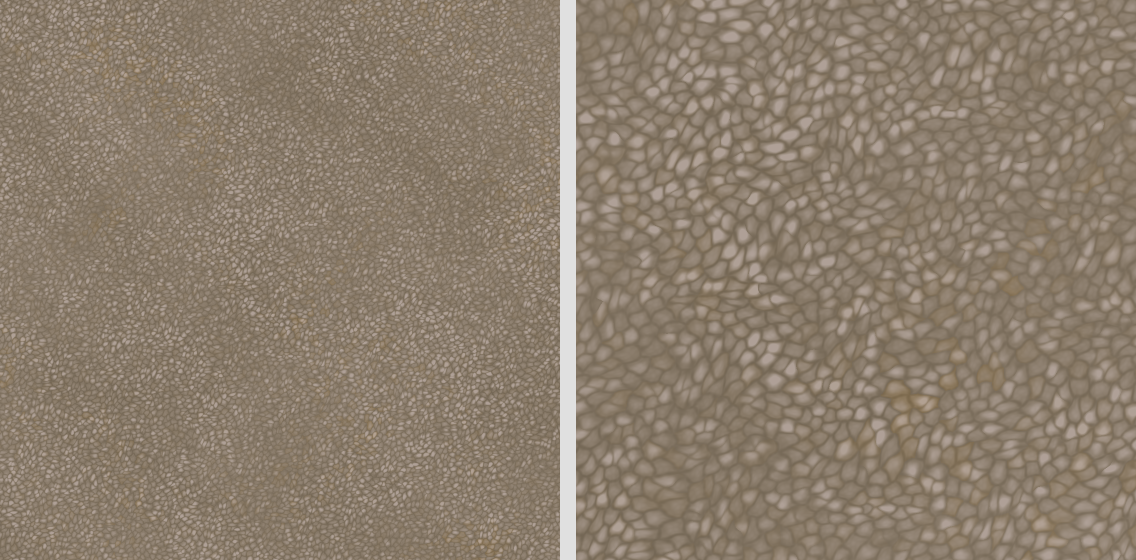
Left, the full canvas; right, a detail of the centre.
A Shadertoy shader for this texture:

```glsl
const vec3 CREASE_BROWN = vec3(0.440, 0.390, 0.320);
const vec3 HIDE_TAUPE = vec3(0.533, 0.478, 0.411);
const vec3 WORN_GREY = vec3(0.660, 0.604, 0.562);
const vec3 OCHRE_SHIFT = vec3(0.020, 0.002, -0.032);

const float GRAINS_ACROSS = 108.0;
const float GRAIN_ANGLE = 0.62;
const float GRAIN_STRETCH = 1.24;

mat2 rotation(float angle) {
    float c = cos(angle), s = sin(angle);
    return mat2(c, -s, s, c);
}

vec3 hash3(vec2 p) {
    vec3 q = fract(p.xyx * vec3(0.1031, 0.1030, 0.0973));
    q += dot(q, q.yxz + 33.33);
    return fract((q.xxy + q.yzz) * q.zyx);
}

// Layered warped sines, roughly -1 to 1
float blotches(vec2 p, float frequency, float seed) {
    float sum = 0.0, amplitude = 0.5;
    p = p * frequency + seed;
    for (int i = 0; i < 5; i++) {
        p += 0.8 * sin(p.yx * 1.3 + seed + float(i));
        sum += amplitude * sin(p.x) * cos(p.y * 0.8 + seed);
        p = rotation(1.1) * p * 1.7;
        amplitude *= 0.72;
    }
    return sum;
}

// Cellular noise: nearest distance, gap to second nearest, two cell randoms
vec4 pebbles(vec2 p) {
    vec2 cell = floor(p);
    float nearest = 8.0, second = 8.0;
    vec2 traits = vec2(0.0);
    for (int y = -1; y <= 1; y++) {
        for (int x = -1; x <= 1; x++) {
            vec2 id = cell + vec2(x, y);
            vec3 h = hash3(id + 200.0);
            float d = length(id + 0.1 + 0.8 * h.xy - p);
            if (d < nearest) {
                second = nearest;
                nearest = d;
                traits = vec2(h.z, fract(h.x * 7.0 + h.z * 5.0));
            } else {
                second = min(second, d);
            }
        }
    }
    return vec4(nearest, second - nearest, traits);
}

vec3 leatherRamp(float tone) {
    vec3 lower = mix(CREASE_BROWN, HIDE_TAUPE, clamp(tone / 0.45, -0.3, 1.0));
    return mix(lower, WORN_GREY, clamp((tone - 0.45) / 0.55, 0.0, 1.2));
}

vec3 leather(vec2 uv) {
    // Broad wear, relief and tint variation
    float wear = blotches(uv, 8.0, 2.3);
    float relief = clamp(1.0 + 0.5 * blotches(uv, 11.0, 5.7), 0.5, 1.6);
    float warmth = smoothstep(0.0, 0.8, blotches(uv, 9.0, 9.1));

    // Slanted grains with wavering outlines
    vec2 p = rotation(GRAIN_ANGLE) * uv * GRAINS_ACROSS;
    p *= vec2(inversesqrt(GRAIN_STRETCH), sqrt(GRAIN_STRETCH));
    p += 0.35 * sin(p.yx * 0.73 + 1.5 * sin(p * 0.31));
    p += 0.07 * sin(p.yx * 5.3 + 2.0);
    vec4 pebble = pebbles(p);
    float plateau = smoothstep(0.02, 0.34, pebble.y);
    float dome = 1.0 - smoothstep(0.08, 0.62, pebble.x);
    float shine = 0.35 + 1.4 * pebble.z * pebble.z;

    // Fine pores between and over the grains
    float pores = pebbles(p * 2.7 + 17.0).x - 0.42;

    float tone = 0.18 + relief * (0.25 * plateau + 0.46 * dome * shine);
    tone += 0.10 * wear - 0.16 * pores - 0.14 * (relief - 1.0);
    float ochre = smoothstep(0.45, 0.95, pebble.w) * (0.3 + warmth);
    return leatherRamp(tone) + OCHRE_SHIFT * ochre * (1.0 - 0.5 * dome);
}

void mainImage(out vec4 fragColor, in vec2 fragCoord) {
    // Four samples soften the grain edges
    vec3 color = vec3(0.0);
    for (int i = 0; i < 4; i++) {
        vec2 offset = vec2(i % 2, i / 2) * 0.5 - 0.25;
        color += leather((fragCoord + offset) / iResolution.y);
    }
    fragColor = vec4(color / 4.0, 1.0);
}
```
